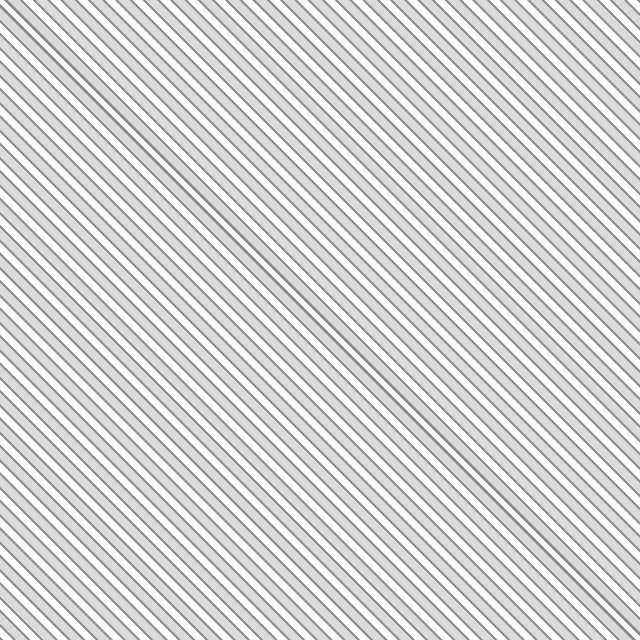
Reproduce this pattern procedurally as a three.js fragment shader.

```glsl
varying vec2 vUv;

const float REPEATS = 23.3;       // stripes across and down
const float LINE_POS = 0.235;     // outline distance from gap centre, in periods
const float LINE_HALF = 0.055;    // half width of an outline
const float SOFTNESS = 0.026;     // half width of the blended edge
const float SEAM_POS = 0.205;     // outline distance in the narrower diagonal gap
const float SEAM_EXTRA = 0.018;   // added half width along that gap
const vec3 GAP_COLOR = vec3(1.0);
const vec3 BAND_COLOR = vec3(0.86);
const vec3 LINE_COLOR = vec3(0.56, 0.55, 0.55);

float softStep(float edge, float x) {
  return smoothstep(edge - SOFTNESS, edge + SOFTNESS, x);
}

void main() {
  // Stripe coordinate: zero on the falling diagonal
  float stripe = (vUv.x + vUv.y - 1.0) * REPEATS;
  float gapDist = abs(fract(stripe + 0.5) - 0.5);

  // The gap on the diagonal is narrower, with heavier outlines
  float seam = 1.0 - step(0.5, abs(stripe));
  float linePos = mix(LINE_POS, SEAM_POS, seam);
  float lineHalf = LINE_HALF + SEAM_EXTRA * seam;

  // Grey band with a dark outline on both sides
  vec3 color = mix(GAP_COLOR, BAND_COLOR, softStep(linePos, gapDist));
  float outline = 1.0 - softStep(lineHalf, abs(gapDist - linePos));
  color = mix(color, LINE_COLOR, outline);

  gl_FragColor = vec4(color, 1.0);
}
```
